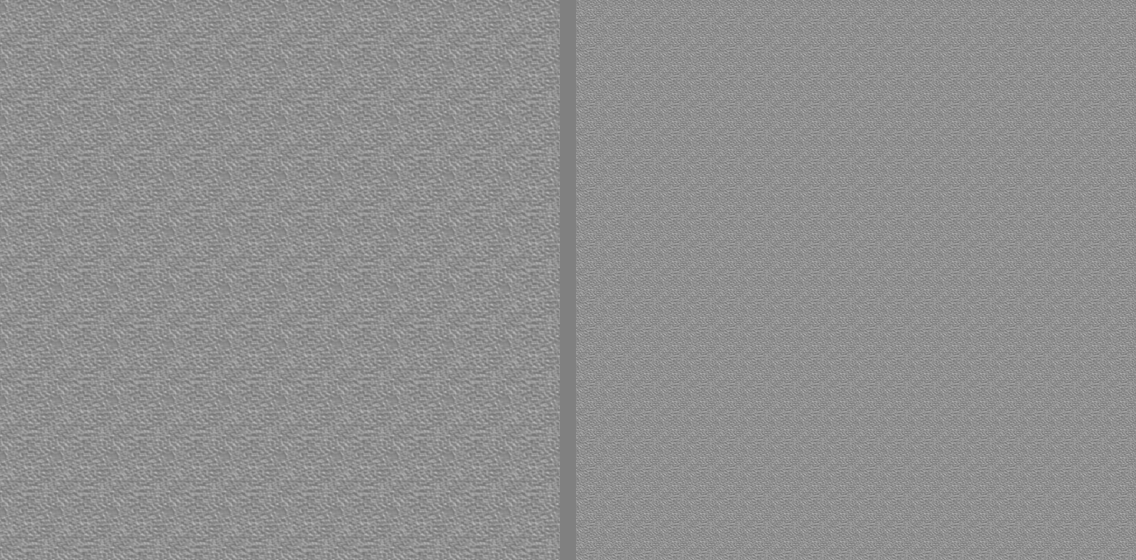
Left, the tile; right, the same tile 2 across and 2 down.
Give the GLSL for this texture, as a Shadertoy shader.

```glsl
const float REPEATS = 10.0;
const vec2 LIGHT_STEP = vec2(0.014, 0.024);
const vec2 DENT_CENTRE = vec2(0.01, 0.84);
const vec2 RIDGE_CENTRE = vec2(0.03, 0.37);

// Random unit vector for a lattice cell
vec2 gradientAt(vec2 cell, float seed) {
    vec3 q = fract(vec3(cell.xyx + seed) * vec3(0.1031, 0.1030, 0.0973));
    q += dot(q, q.yzx + 33.33);
    float angle = 6.28318 * fract((q.x + q.y) * q.z);
    return vec2(cos(angle), sin(angle));
}

float cornerValue(vec2 cell, vec2 corner, vec2 local, vec2 period, float seed) {
    return dot(gradientAt(mod(cell + corner, period), seed), local - corner);
}

// Gradient noise that wraps after one unit of p
float wrappedNoise(vec2 p, vec2 period, float seed) {
    vec2 cell = floor(p * period);
    vec2 f = p * period - cell;
    vec2 w = f * f * f * (f * (f * 6.0 - 15.0) + 10.0);
    float low = mix(cornerValue(cell, vec2(0, 0), f, period, seed),
                    cornerValue(cell, vec2(1, 0), f, period, seed), w.x);
    float high = mix(cornerValue(cell, vec2(0, 1), f, period, seed),
                     cornerValue(cell, vec2(1, 1), f, period, seed), w.x);
    return mix(low, high, w.y);
}

// Shortest offset from a centre inside the repeating tile
vec2 wrappedOffset(vec2 p, vec2 centre) {
    return fract(p - centre + 0.5) - 0.5;
}

float dentMask(vec2 p, vec2 centre, float radius) {
    return 1.0 - smoothstep(0.6 * radius, radius, length(wrappedOffset(p, centre)));
}

float ridgeMask(vec2 p, vec2 centre, vec2 halfSpan, float width) {
    vec2 d = wrappedOffset(p, centre);
    float along = clamp(dot(d, halfSpan) / dot(halfSpan, halfSpan), -1.0, 1.0);
    float across = length(d - along * halfSpan) / width;
    return exp(-across * across);
}

// Plaster relief: lumps, finer grain, a shallow dent and a slanting ridge
float surfaceHeight(vec2 p) {
    float lumps = wrappedNoise(p, vec2(17.0, 17.0), 8.0);
    float grain = wrappedNoise(p, vec2(23.0, 27.0), 29.0);
    float dent = dentMask(p, DENT_CENTRE, 0.12);
    float ridge = ridgeMask(p, RIDGE_CENTRE, vec2(0.16, 0.045), 0.025);
    return (lumps + 0.45 * grain) * (1.0 - 0.6 * dent) - 0.55 * dent + 0.3 * ridge;
}

void mainImage(out vec4 fragColor, in vec2 fragCoord) {
    vec2 p = fract(fragCoord / iResolution.xy * REPEATS);

    // Slope toward the light
    float slope = surfaceHeight(p - 0.5 * LIGHT_STEP) - surfaceHeight(p + 0.5 * LIGHT_STEP);

    // Rounded flecks, faint streaks and broad unevenness
    float flecks = wrappedNoise(p, vec2(13.0, 19.0), 53.0);
    float streaks = wrappedNoise(p, vec2(7.0, 25.0), 67.0);
    float swell = wrappedNoise(p, vec2(3.0, 4.0), 41.0);
    float dent = dentMask(p, DENT_CENTRE, 0.13);
    float relief = 2.7 * slope + (1.8 * flecks + 0.7 * streaks) * (1.0 - 0.6 * dent)
                 + 0.9 * swell - 0.4 * dent;
    relief = clamp(relief, -2.2, 2.6);

    // Grey tone with slightly stronger highlights than shadows
    float tone = 0.560 + 0.052 * relief + 0.004 * relief * relief;
    fragColor = vec4(vec3(tone), 1.0);
}
```
